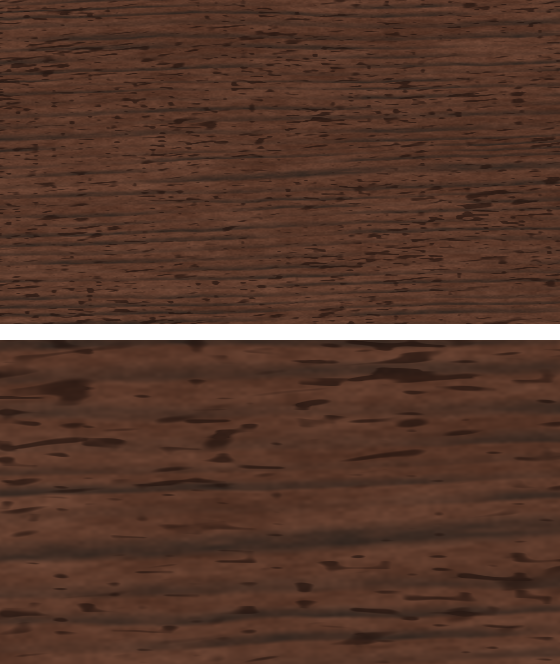
Top, the full canvas; bottom, a detail of the centre.
A Shadertoy shader for this texture:

```glsl
const vec3 PALE_WOOD = vec3(0.425, 0.275, 0.208);
const vec3 RED_WOOD = vec3(0.285, 0.167, 0.118);
const vec3 VEIN_COLOR = vec3(0.205, 0.152, 0.125);
const vec3 PORE_COLOR = vec3(0.125, 0.070, 0.052);
const float GRAIN_TILT = 0.025;    // rise of the grain per unit of width
const float VEIN_ROWS = 34.0;      // veins per canvas height
const float VEIN_STRENGTH = 0.95;
const float FIBER_CONTRAST = 0.95;
const float PORE_STRENGTH = 0.65;

float hash(vec2 p) {
    vec3 q = fract(p.xyx * 0.1031);
    q += dot(q, q.yzx + 33.33);
    return fract((q.x + q.y) * q.z);
}

float noise(vec2 p) {
    vec2 cell = floor(p), f = fract(p);
    f = f * f * (3.0 - 2.0 * f);
    float low = mix(hash(cell), hash(cell + vec2(1, 0)), f.x);
    float high = mix(hash(cell + vec2(0, 1)), hash(cell + vec2(1, 1)), f.x);
    return mix(low, high, f.y);
}

// Straight coordinates along (x) and across (y) the gently wavy grain
vec2 grainSpace(vec2 p) {
    float across = p.y - GRAIN_TILT * p.x;
    across += 0.022 * (noise(p * vec2(1.6, 4.0) + 11.0) - 0.5);
    across += 0.006 * (noise(p * vec2(8.0, 24.0) + 47.0) - 0.5);
    across += 0.002 * (noise(p * vec2(32.0, 70.0) + 83.0) - 0.5);
    return vec2(p.x, across + 1.0);
}

// Long dark lines with a crisp lower edge and a soft upper one
float veins(vec2 g) {
    float row = g.y * VEIN_ROWS + 1.3 * noise(vec2(g.x * 0.7, g.y * 13.0));
    float id = floor(row), f = fract(row);
    float width = mix(0.22, 0.62, noise(vec2(g.x * 2.5, id * 7.3)));
    float profile = smoothstep(0.0, 0.22, f) * (1.0 - smoothstep(0.24, 0.3 + width, f));
    float presence = smoothstep(0.12, 0.75, noise(vec2(g.x * 3.2 + 5.0, id * 3.7)));
    float fray = mix(0.6, 1.1, noise(g * vec2(30.0, 190.0)));
    return profile * mix(0.2, 1.0, presence) * fray;
}

// Layered streaks from broad bands to fine threads, centred on zero
float fibers(vec2 g) {
    float sum = 0.0, weight = 0.30;
    vec2 scale = vec2(1.8, 16.0);
    for (int i = 0; i < 5; i++) {
        sum += weight * (noise(g * scale + float(i) * 19.7) - 0.5);
        scale *= vec2(2.4, 1.95);
        weight *= 1.04;
    }
    return sum;
}

// Short open pores, slanted slightly against the grain and gathered in patches
float pores(vec2 g) {
    float sum = 0.0;
    for (int i = 0; i < 2; i++) {
        float layer = float(i);
        float slant = mix(0.07, -0.05, layer);
        vec2 q = vec2(g.x, g.y - slant * g.x);
        float dash = noise(q * mix(vec2(20.0, 135.0), vec2(36.0, 175.0), layer) + layer * 61.0);
        float patchiness = noise(g * vec2(4.0, 18.0) + layer * 29.0);
        float threshold = mix(0.92, 0.62, patchiness);
        sum += smoothstep(threshold, threshold + 0.2, dash);
    }
    return min(sum, 1.0);
}

void mainImage(out vec4 fragColor, in vec2 fragCoord) {
    vec2 p = fragCoord / iResolution.y;
    vec2 g = grainSpace(p);

    // Wood body
    float tone = 0.54 + FIBER_CONTRAST * fibers(g);
    tone += 0.16 * (noise(p * vec2(1.2, 3.0) + 71.0) - 0.5);
    vec3 color = mix(RED_WOOD, PALE_WOOD, clamp(tone, -0.2, 1.1));

    // Veins and pores
    color = mix(color, VEIN_COLOR, clamp(VEIN_STRENGTH * veins(g), 0.0, 1.0));
    color = mix(color, PORE_COLOR, PORE_STRENGTH * pores(g));

    // Fine surface grain
    color *= 1.0 + 0.10 * (noise(p * vec2(150.0, 260.0)) - 0.5);
    fragColor = vec4(color, 1.0);
}
```
